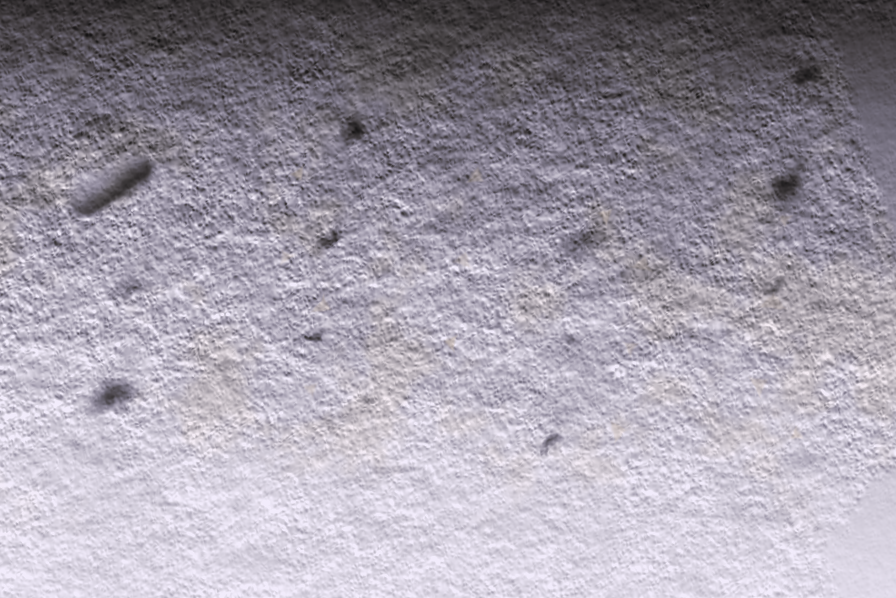
This texture is drawn by a Shadertoy shader. Its source:

```glsl
// Rough pitted limestone wall, lit from below and fading into shadow at the top
#define GRAIN_COUNT 112.0   // grains per canvas height
#define GRAIN_CONTRAST 0.62
#define RELIEF_SCALE 15.0   // mid-size lumps per canvas height
#define RELIEF_CONTRAST 1.05
#define FALLOFF 1.7         // how fast the light fades upward
#define TOP_TONE 0.20
#define BOTTOM_TONE 0.88
#define PIT_COUNT 13
#define CHIP_COUNT 15
#define LIGHT_DIR vec2(-0.33, -0.94)
#define CHIP_COLOR vec3(0.81, 0.75, 0.71)

vec2 hash22(vec2 p) {
    vec3 q = fract(p.xyx * vec3(0.1031, 0.1030, 0.0973));
    q += dot(q, q.yzx + 33.33);
    return fract((q.xx + q.yz) * q.zy);
}
mat2 rotation(float a) { return mat2(cos(a), sin(a), -sin(a), cos(a)); }

float noise(vec2 p) {
    vec2 i = floor(p), f = fract(p);
    f = f * f * (3.0 - 2.0 * f);
    float low = mix(hash22(i).x, hash22(i + vec2(1, 0)).x, f.x);
    float high = mix(hash22(i + vec2(0, 1)).x, hash22(i + vec2(1, 1)).x, f.x);
    return mix(low, high, f.y);
}

// Layered noise centred on zero; gain sets the share of fine layers
float fbm(vec2 p, float gain) {
    float sum = 0.0, amp = 0.5;
    for (int i = 0; i < 4; i++) {
        sum += amp * (noise(p) - 0.5);
        p = rotation(0.6) * p * 2.03 + 17.3;
        amp *= gain;
    }
    return sum;
}

// Height of the sandy surface: soft bumps pierced by round pores
float grainHeight(vec2 p) {
    vec2 cell = floor(p);
    float pore = 0.0;
    for (int y = -1; y <= 1; y++)
    for (int x = -1; x <= 1; x++) {
        vec2 c = cell + vec2(x, y), h = hash22(c);
        vec2 d = c + h - p;
        pore = max(pore, exp(-8.0 * dot(d, d)) * (0.4 + 0.6 * fract(h.x * 7.0 + h.y * 5.0)));
    }
    return 0.8 * noise(p * 0.9 + 3.0) + 0.35 * noise(p * 1.9 + 8.0) - 0.55 * pore;
}

// Evenly spread pseudo-random points in the unit square
vec2 scatter(int i, vec2 start) {
    return fract(start + float(i) * vec2(0.7549, 0.5698));
}

// Ragged hollows, darkest where the lower lip blocks the light
float pits(vec2 p) {
    float dark = 0.0;
    for (int i = 0; i < PIT_COUNT; i++) {
        vec2 h = hash22(vec2(i, 7));
        vec2 q = p - scatter(i, vec2(0.35, 0.3)) * vec2(1.5, 0.62) - vec2(0.0, 0.25);
        float size = mix(0.012, 0.036, h.x * h.x);
        q = rotation(-0.8 * h.y) * q / (size * vec2(1.3, 0.75));
        float hollow = 1.0 - smoothstep(0.0, 1.5, length(q));
        dark = max(dark, hollow * (0.8 - 0.3 * clamp(q.y, -1.0, 1.0)) * mix(0.4, 0.85, h.y));
    }
    return dark;
}

// Pale angular shell chips
float chips(vec2 p) {
    float cover = 0.0;
    for (int i = 0; i < CHIP_COUNT; i++) {
        vec2 h = hash22(vec2(i, 31));
        vec2 q = p - scatter(i, vec2(0.15, 0.62)) * vec2(1.05, 0.5) - vec2(0.32, 0.26);
        q = rotation(6.28 * h.y) * q * vec2(1.0, mix(0.8, 1.5, h.x));
        float d = max(abs(q.x) * 0.866 + q.y * 0.5, -q.y) - mix(0.005, 0.012, h.x * h.x);
        cover = max(cover, (1.0 - smoothstep(-0.003, 0.004, d)) * mix(0.35, 0.75, h.y));
    }
    return cover;
}

void mainImage(out vec4 fragColor, in vec2 fragCoord) {
    vec2 p = fragCoord / iResolution.y;
    float depth = 1.0 - p.y;
    vec2 wobble = vec2(fbm(p * 26.0, 0.65), fbm(p * 26.0 + 40.0, 0.65));

    // Overall light, a little stronger on the left
    float reach = (1.0 - exp(-FALLOFF * depth)) / (1.0 - exp(-FALLOFF));
    float tone = mix(TOP_TONE, BOTTOM_TONE, reach);
    tone += 0.09 * (0.75 - p.x) * smoothstep(0.0, 0.4, depth) * p.y;
    tone *= 1.0 + 0.22 * fbm(p * 5.5 + 9.0, 0.5) * smoothstep(-0.3, 0.7, p.y);

    // Smooth plaster along the right edge
    float upper = smoothstep(-0.01, 0.015, p.x - 1.39 - (0.96 - p.y) * 0.27 + 0.03 * wobble.x)
                * smoothstep(0.5, 0.58, p.y) * (1.0 - smoothstep(0.92, 0.99, p.y));
    float lower = 1.0 - smoothstep(-0.01, 0.01, length(p - vec2(1.55, 0.06)) - 0.155 + 0.04 * wobble.x);
    float plaster = max(upper, lower);

    // Mid-size lumps, stretched along a gentle rising slant
    vec2 stretch = vec2(0.8, 1.15) * RELIEF_SCALE;
    float lump = fbm(rotation(-0.35) * p * stretch, 0.68)
               - fbm(rotation(-0.35) * (p + LIGHT_DIR * 0.011) * stretch, 0.68);
    float roughness = mix(0.28, 1.0, smoothstep(0.0, 0.85, p.y)) * (1.0 - 0.75 * plaster);

    // Fine grain: lit slopes and dark pores, in rougher and calmer areas
    vec2 g = p * GRAIN_COUNT + wobble;
    float height = grainHeight(g);
    float grain = height - grainHeight(g + LIGHT_DIR * 0.45) + 0.35 * (height - 0.4);
    grain *= mix(0.6, 1.35, noise(p * 18.0 + 5.0));
    float shading = RELIEF_CONTRAST * lump + GRAIN_CONTRAST * grain;
    tone *= 1.0 - pits(p + 0.035 * wobble) * (1.0 - plaster);

    // One long groove on the left, its upper wall catching light
    vec2 along = vec2(0.09, 0.05), q = p - vec2(0.14, 0.665) + 0.016 * wobble;
    float t = clamp(dot(q, along) / dot(along, along), 0.0, 1.0);
    float groove = 1.0 - smoothstep(0.016, 0.036, length(q - along * t));
    float side = dot(q, normalize(vec2(-along.y, along.x))) / 0.03;
    tone = mix(tone, mix(0.2, 0.57, smoothstep(-0.8, 0.7, side - 0.5 * t + 0.2)), groove);
    tone *= max(0.3, 1.0 + roughness * (1.0 - 0.6 * groove) * shading);

    // Lilac stone with browner shadows and beige stains
    tone = clamp(tone, 0.08, 0.95);
    vec3 tint = mix(vec3(1.0, 0.925, 0.96), vec3(1.0, 0.957, 1.09), smoothstep(0.18, 0.46, tone));
    tint = mix(tint, vec3(1.0, 0.976, 1.04), smoothstep(0.5, 0.85, tone));
    float stain = smoothstep(0.0, 0.22, fbm(p * 8.0 + 23.0, 0.6)) * smoothstep(0.05, 0.3, p.y);
    tint = mix(tint, vec3(1.02, 0.97, 0.97), 0.5 * stain * (1.0 - plaster));
    vec3 chipColor = CHIP_COLOR * mix(0.65, 1.05, reach) * (1.0 + 0.15 * grain);
    fragColor = vec4(mix(tone * tint, chipColor, chips(p + 0.012 * wobble)), 1.0);
}
```
